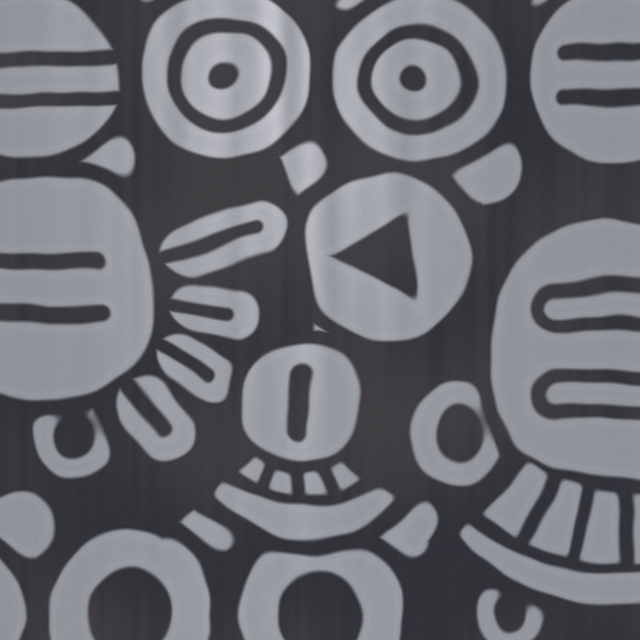
Reproduce this pattern procedurally as a WebGL 1 fragment shader.

```glsl
precision highp float;
// Hand-painted pale pebbles, heads with fingers and toothed fans on dark metal.
// Pebbles sit on a staggered lattice and shrink around three fringed heads;
// gradient noise wobbles the outlines and lays soft vertical sheen over the paint.

uniform vec2 u_resolution;

const vec3 DARK_COOL = vec3(0.195, 0.195, 0.225);
const vec3 DARK_WARM = vec3(0.255, 0.245, 0.260);
const vec3 PAINT = vec3(0.560, 0.572, 0.598);
const vec3 PAINT_SHINE = vec3(0.770, 0.770, 0.800);
const vec2 PITCH = vec2(0.30, 0.28);  // pebble lattice
const float FIRST_ROW = 0.04;
const float PEBBLE = 0.132;           // largest pebble radius
const float SMALLEST = 0.035;
const float FILLER = 0.055;           // small stones between pebbles
const float GAP = 0.024;              // dark line between shapes
const float SPREAD = 0.76;            // half angle of a fringe
const float SOFTNESS = 0.0038;        // edge blur
const float HEADS = 3.0;

vec2 hashGradient(vec2 c) {
  vec2 h = vec2(dot(c, vec2(127.1, 311.7)), dot(c, vec2(269.5, 183.3)));
  return 2.0 * fract(sin(h) * 43758.55) - 1.0;
}

float gradientNoise(vec2 p) {
  vec2 i = floor(p), f = fract(p);
  vec2 u = f * f * f * (f * (f * 6.0 - 15.0) + 10.0);
  vec2 e = vec2(1.0, 0.0);
  float low = mix(dot(hashGradient(i), f), dot(hashGradient(i + e), f - e), u.x);
  float high = mix(dot(hashGradient(i + e.yx), f - e.yx),
                   dot(hashGradient(i + 1.0), f - 1.0), u.x);
  return mix(low, high, u.y);
}

vec2 noisePair(vec2 p) {
  return vec2(gradientNoise(p), gradientNoise(p + 37.4));
}

float smoothMax(float a, float b, float k) {
  float h = max(k - abs(a - b), 0.0) / k;
  return max(a, b) + 0.25 * h * h * k;
}

float segment(vec2 p, vec2 a, vec2 b) {
  vec2 ab = b - a;
  return length(p - a - ab * clamp(dot(p - a, ab) / dot(ab, ab), 0.0, 1.0));
}

vec2 turn(vec2 p, float angle) {
  float c = cos(angle), s = sin(angle);
  return vec2(c * p.x + s * p.y, c * p.y - s * p.x);
}

// Heads: 0 has fingers, 1 is a small fan, 2 a large fan.
vec2 headCentre(float k) {
  float odd = mod(k, 2.0);
  return vec2(0.07 + 0.45 * k - 0.05 * odd, 0.55 - 0.05 * k - 0.13 * odd);
}
float headRadius(float k) { return 0.17 + 0.015 * k - 0.095 * mod(k, 2.0); }
float headFacing(float k) { return k < 0.5 ? -0.305 : -1.54; }

float headBody(vec2 q, float k) {
  vec2 w = pow(abs(q) + 1e-5, vec2(2.5));
  return pow(w.x + w.y, 0.4) - headRadius(k);
}

// Filled outline of a head together with its fringe.
float headSolid(vec2 p, float k) {
  vec2 q = p - headCentre(k), t = turn(q, headFacing(k));
  float r = length(q);
  float reach = k < 0.5 ? 0.40 : 1.65 * headRadius(k) + 0.066;
  float sector = max(r - reach, (abs(atan(t.y, t.x)) - SPREAD) * r);
  return min(headBody(q, k), sector);
}

float headPaint(vec2 p, float k) {
  vec2 q = p - headCentre(k), t = turn(q, headFacing(k));
  vec2 m = vec2(q.x, abs(q.y));
  float R = headRadius(k), r = length(q), a = atan(t.y, t.x);

  // Dark marks on the face: bars, a slit or loops.
  float mark = segment(m, vec2(-0.3, 0.043), vec2(0.085, 0.043)) - 0.013;
  if (k > 0.5) mark = segment(m, vec2(0.0), vec2(0.0, 0.045)) - 0.015;
  if (k > 1.5) mark = abs(segment(m, vec2(-0.1, 0.07), vec2(0.3, 0.07)) - 0.028) - 0.011;
  float body = max(headBody(q, k), -mark);

  // Fold the fringe into one radial piece.
  float half_count = k < 1.5 ? 2.0 : 3.0;
  float step_angle = SPREAD / half_count;
  float index = clamp(floor(a / step_angle) + 0.5, 0.5 - half_count, half_count - 0.5);
  vec2 f = turn(t, index * step_angle);
  if (k < 0.5) {
    float tip = 0.30 + 0.06 * smoothstep(0.3, 0.55, index * step_angle);
    float finger = segment(f, vec2(0.235, 0.0), vec2(tip, 0.0)) - 0.039;
    float slit = segment(f, vec2(0.19, 0.0), vec2(tip - 0.015, 0.0)) - 0.011;
    return min(body, max(finger, -slit));
  }
  float inner = R + 0.022, outer = 1.65 * R;
  float tooth = smoothMax(abs(f.x - 0.5 * (inner + outer)) - 0.5 * (outer - inner),
                          abs(f.y) - 0.5 * step_angle * f.x + 0.010, 0.008);
  float taper = 1.0 - 0.5 * a * a / (SPREAD * SPREAD);
  float band = smoothMax(abs(r - outer - 0.042) - 0.026 * taper, (abs(a) - SPREAD) * r, 0.01);
  return min(body, min(tooth, band));
}

float rowShift(float row) { return 0.1 + 0.1 * cos(1.4 * row); }

// Dark mark in a pebble, in units of its radius.
float pebbleMark(vec2 m, float column, float row) {
  float kind = mod(row, 4.0);
  if (kind < 1.5) return length(m * vec2(1.0, 0.9)) - 0.5;
  if (kind < 2.5) return smoothMax(m.x, 0.866 * abs(m.y) - 0.5 * m.x, 0.1) - 0.31;
  if (abs(mod(column, 4.0) - 1.5) < 1.0)
    return min(abs(length(m) - 0.6) - 0.085, length(m) - 0.16);
  return segment(vec2(m.x, abs(m.y)), vec2(-0.55, 0.25), vec2(1.5, 0.25)) - 0.09;
}

void main() {
  vec2 uv = gl_FragCoord.xy / u_resolution.y;
  vec2 p = uv + 0.022 * noisePair(uv * 5.5) + 0.006 * noisePair(uv * 19.0);
  float paint = 1.0, occupied = 1.0;

  // Pebbles: the nearest one in each of three rows.
  for (int n = -1; n <= 1; n++) {
    float row = floor((p.y - FIRST_ROW) / PITCH.y + 0.5) + float(n);
    float column = floor((p.x - rowShift(row)) / PITCH.x + 0.5);
    vec2 centre = vec2(column * PITCH.x + rowShift(row), row * PITCH.y + FIRST_ROW);
    float radius = PEBBLE;
    for (float k = 0.0; k < HEADS; k++) radius = min(radius, headSolid(centre, k) + 0.008);
    if (radius > SMALLEST) {
      vec2 q = p - centre;
      float stone = length(q) - radius;
      occupied = min(occupied, stone);
      paint = min(paint, max(stone, -radius * pebbleMark(q / radius, column, row)));
    }
  }

  // Heads push earlier shapes aside.
  for (float k = 0.0; k < HEADS; k++) {
    float solid = headSolid(p, k);
    paint = min(smoothMax(paint, GAP - solid, 0.02), headPaint(p, k));
    occupied = min(occupied, solid);
  }

  // Small stones in the remaining hollows.
  float row = floor((p.y - FIRST_ROW) / PITCH.y) + 0.5;
  float column = floor((p.x - rowShift(row)) / PITCH.x) + 0.5;
  vec2 hollow = vec2(column * PITCH.x + rowShift(row), row * PITCH.y + FIRST_ROW);
  paint = min(paint, smoothMax(length(p - hollow) - FILLER, GAP - occupied, 0.03));

  // Vertical sheen and ribs of the metal.
  float streak = gradientNoise(vec2(uv.x * 26.0, uv.y * 1.6));
  float rib = gradientNoise(vec2(uv.x * 60.0, uv.y * 0.8 + 9.0));
  float across = (uv.x - 0.43) / 0.25;
  float glow = exp(-across * across) * mix(0.2, 0.75, smoothstep(0.2, 0.95, uv.y));
  float shine = clamp(glow * (0.85 + 1.3 * streak) + 0.06 * rib, 0.0, 1.0);
  float grain = 0.012 * gradientNoise(uv * 150.0);
  float warmth = smoothstep(-0.35, 0.35, gradientNoise(uv * 4.0 + 5.0) + 0.5 * glow + 0.3 * rib - 0.1);

  vec3 ground = mix(DARK_COOL, DARK_WARM, warmth) + 0.02 * glow * streak;
  vec3 coat = mix(PAINT, PAINT_SHINE, shine) + 0.02 * exp(-abs(paint + 0.009) / 0.004);
  float cover = 1.0 - smoothstep(-SOFTNESS, SOFTNESS, paint);
  gl_FragColor = vec4(mix(ground, coat, cover) + grain, 1.0);
}
```
